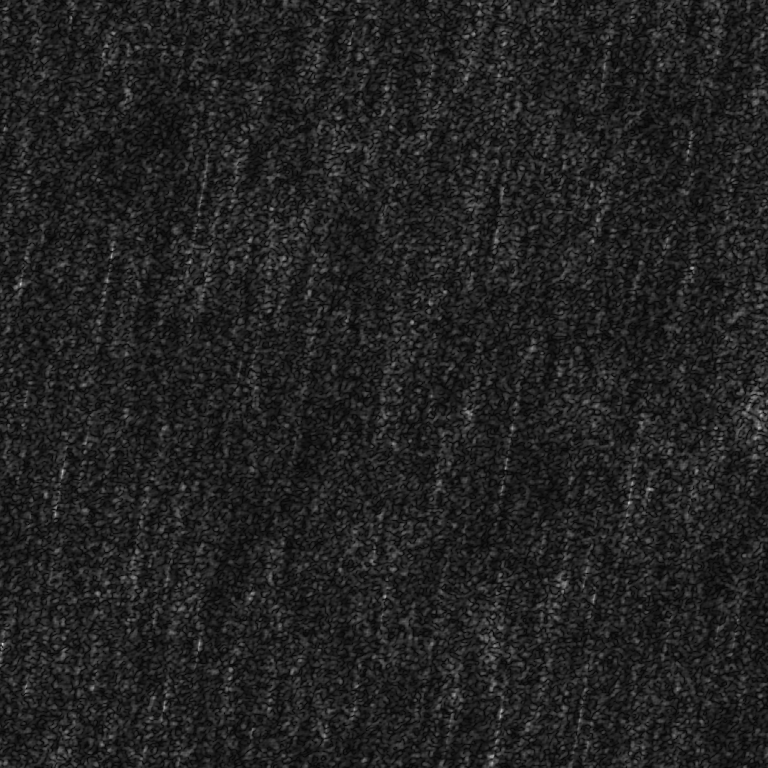
Reproduce this texture procedurally as a WebGL 2 fragment shader.

```glsl
#version 300 es
precision highp float;
// Dark radar-like speckle: the magnitude of a smooth random complex field,
// built from Gaussian-weighted scattered points. Its strength is modulated
// by slanted, nearly vertical streaks, rare glints and broad soft patches.

uniform vec2 u_resolution;
out vec4 fragColor;

const float SLANT = 0.17;                   // sideways drift per unit height
const vec2  GRAIN_GRID = vec2(250.0, 288.0); // scatter cells per canvas
const float GRAIN_SIGMA = 0.5;              // kernel width in cells
const float GRAIN_JITTER = 0.5;
const vec2  STREAK_GRID = vec2(125.0, 13.0); // streak columns, segments
const float STREAK_CONTRAST = 0.75;
const float GLINT_GAIN = 0.55;
const float SPARK_GAIN = 0.6;
const float PATCH_CONTRAST = 0.45;
const float FLOOR_LEVEL = 0.022;
const float GRAIN_LEVEL = 0.084;
const float TAU = 6.2831853;

// Integer hash of a cell and a seed, giving four values in 0..1
vec4 hash4(vec2 cell, int seed) {
    ivec2 c = ivec2(floor(cell));
    uvec4 v = uvec4(uint(c.x), uint(c.y), uint(seed), uint(c.x ^ (c.y << 8)));
    v = v * 1664525u + 1013904223u;
    for (int i = 0; i < 2; i++) {
        v.x += v.y * v.w;
        v.y += v.z * v.x;
        v.z += v.x * v.y;
        v.w += v.y * v.z;
        v ^= v >> 16u;
    }
    return vec4(v >> 8u) / 16777216.0;
}

float valueNoise(vec2 p, int seed) {
    vec2 i = floor(p);
    vec2 f = smoothstep(0.0, 1.0, p - i);
    float low = mix(hash4(i, seed).x, hash4(i + vec2(1, 0), seed).x, f.x);
    float high = mix(hash4(i + vec2(0, 1), seed).x, hash4(i + vec2(1, 1), seed).x, f.x);
    return mix(low, high, f.y);
}

// Noise along one streak column, shifted so that segment ends do not line up
float columnNoise(float column, float y) {
    float t = y + hash4(vec2(column, 0.0), 7).y * 16.0;
    float i = floor(t);
    float f = smoothstep(0.0, 1.0, t - i);
    return mix(hash4(vec2(column, i), 11).x, hash4(vec2(column, i + 1.0), 11).x, f);
}

float streakNoise(vec2 p) {
    float column = floor(p.x);
    float f = smoothstep(0.0, 1.0, p.x - column);
    return mix(columnNoise(column, p.y), columnNoise(column + 1.0, p.y), f);
}

// Magnitude of a complex Gaussian field with unit variance per component
float speckle(vec2 p) {
    vec2 base = floor(p);
    vec2 field = vec2(0.0);
    float power = 0.0;
    for (int y = -2; y <= 2; y++) {
        for (int x = -2; x <= 2; x++) {
            vec2 cell = base + vec2(x, y);
            vec4 h = hash4(cell, 3);
            vec2 d = p - cell - 0.5 - GRAIN_JITTER * (h.xy - 0.5);
            float w = exp(-0.5 * dot(d, d) / (GRAIN_SIGMA * GRAIN_SIGMA));
            float radius = sqrt(-2.0 * log(max(h.z, 1e-6)));
            float phase = TAU * h.w;
            field += w * radius * vec2(cos(phase), sin(phase));
            power += w * w;
        }
    }
    return length(field) * inversesqrt(power);
}

void main() {
    vec2 uv = gl_FragCoord.xy / min(u_resolution.x, u_resolution.y);
    vec2 slanted = vec2(uv.x - SLANT * uv.y, uv.y);

    // Slow modulation: fine streaks and broad patches
    float streak = streakNoise(slanted * STREAK_GRID);
    float broad = 0.6 * valueNoise(uv * 6.0, 21) + 0.4 * valueNoise(slanted * vec2(24.0, 13.0), 22);
    float gain = exp(STREAK_CONTRAST * (streak - 0.5) + PATCH_CONTRAST * (broad - 0.5));
    gain *= 1.0 + GLINT_GAIN * pow(streak, 12.0) + SPARK_GAIN * pow(streak, 60.0);

    float level = FLOOR_LEVEL + GRAIN_LEVEL * gain * speckle(slanted * GRAIN_GRID);
    fragColor = vec4(vec3(min(level, 1.0)), 1.0);
}
```
